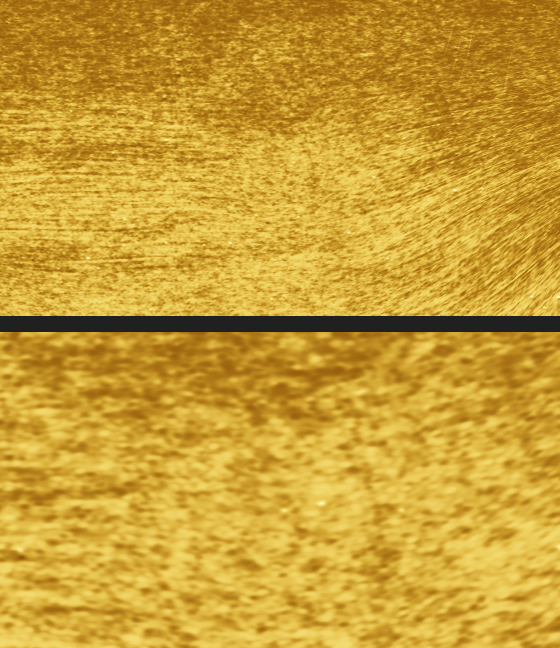
Top, the full canvas; bottom, a detail of the centre.
Write a Shadertoy shader that draws this texture.

```glsl
// Brushed gold leaf: horizontal grain that sweeps upward at the right, with fine streaks and specks.

// Lengths are in canvas heights; tone counts steps along the gold ramp.
const vec2 FINE_CELLS = vec2(120.0, 220.0);
const vec2 GRAIN_CELLS = vec2(52.0, 120.0);
const vec2 STREAK_CELLS = vec2(6.0, 160.0);
const vec2 BLOTCH_CELLS = vec2(10.0, 19.0);
const float FINE_GAIN = 1.15;
const float GRAIN_GAIN = 1.2;
const float STREAK_GAIN = 1.2;
const float BLOTCH_GAIN = 0.5;
const float SWEEP_START = 0.85;
const float SWEEP_CURVE = 0.47;
const float SPECK_CELLS = 24.0;
const float SPECK_SHARE = 0.08;
const float TOP_TONE = 1.95;
const float LOW_TONE = 4.1;
const float MID_TONE = 3.25;
const float TONE_REACH = 2.6;
const float CONTRAST = 1.35;

const vec3 GOLD[8] = vec3[8](
    vec3(0.52, 0.31, 0.03), vec3(0.62, 0.40, 0.06),
    vec3(0.71, 0.51, 0.11), vec3(0.79, 0.60, 0.16),
    vec3(0.86, 0.70, 0.24), vec3(0.92, 0.79, 0.34),
    vec3(0.96, 0.88, 0.48), vec3(1.00, 0.96, 0.72));

vec3 hash3(vec2 cell) {
    vec3 h = fract(cell.xyx * vec3(0.1031, 0.1030, 0.0973));
    h += dot(h, h.yxz + 33.33);
    return fract((h.xxy + h.yzz) * h.zyx);
}

// Cellular noise: each cell holds one soft bump of random sign and height.
float cellular(vec2 p) {
    vec2 base = floor(p);
    float sum = 0.0;
    for (int j = -1; j <= 1; j++) {
        for (int i = -1; i <= 1; i++) {
            vec2 cell = base + vec2(i, j);
            vec3 h = hash3(cell);
            vec2 d = cell + h.xy - p;
            float bump = max(0.0, 1.0 - dot(d, d));
            sum += (2.0 * h.z - 1.0) * bump * bump;
        }
    }
    return sum;
}

float bell(float x, float width) {
    return exp(-x * x / (width * width));
}

float fall(float low, float high, float x) {
    return 1.0 - smoothstep(low, high, x);
}

// Bends the grain so that it climbs toward the right edge.
vec2 brushSpace(vec2 p) {
    float reach = max(p.x - SWEEP_START, 0.0);
    float bend = SWEEP_CURVE * reach * reach * fall(0.2, 1.1, p.y);
    float wobble = 0.006 * sin(5.0 * p.x + 7.0 * p.y) + 0.003 * sin(13.0 * p.x - 9.0 * p.y);
    float sag = 0.05 * p.x * fall(0.1, 0.35, p.y) * fall(0.2, 0.9, p.x);
    return vec2(p.x, p.y - bend + wobble + sag);
}

// Broad light and shade of the sheet.
float sheetTone(vec2 p) {
    float left = fall(0.2, 0.85, p.x);
    float right = smoothstep(1.2, 1.75, p.x);
    float tone = mix(LOW_TONE, TOP_TONE, smoothstep(0.42, 0.78, p.y));
    tone += 0.55 * bell(p.x - 0.95, 0.45) * bell(p.y - 0.82, 0.14);
    tone += left * (0.75 * bell(p.y - 0.64, 0.06) - 0.9 * bell(p.y - 0.51, 0.035));
    tone -= 0.7 * left * bell(p.y - 0.18, 0.06);
    tone -= 1.2 * right * smoothstep(0.0, 0.25, p.y) * fall(0.5, 0.8, p.y);
    tone -= 0.5 * smoothstep(0.88, 1.0, p.y);
    return tone;
}

// Where the long brush streaks show.
float streakMask(vec2 p) {
    float left = fall(0.3, 1.0, p.x) * smoothstep(0.05, 0.2, p.y) * fall(0.62, 0.78, p.y);
    float right = smoothstep(1.0, 1.4, p.x) * fall(0.5, 0.8, p.y);
    return 0.25 + 0.75 * max(left, right);
}

// Sparse raised flecks, lit above and shaded below.
float specks(vec2 p) {
    vec2 q = p * SPECK_CELLS;
    vec3 h = hash3(floor(q) + 71.0);
    vec2 d = (fract(q) - 0.3 - 0.4 * h.xy) * vec2(0.8, 1.2);
    float size = mix(0.07, 0.13, fract(h.z * 91.7));
    float light = bell(length(d), size);
    float shade = bell(length(d + vec2(-0.04, 0.18)), size);
    return step(h.z, SPECK_SHARE) * (2.8 * light - 1.4 * shade);
}

// Faint steep scratches in the upper part.
float scratches(vec2 p) {
    float sum = 0.0;
    for (int i = 0; i < 5; i++) {
        vec3 h = hash3(vec2(i, 17));
        vec2 mid = vec2(1.42 + 0.05 * float(i) * h.x, 0.76 + 0.16 * h.y);
        vec2 d = p - mid;
        float line = bell(d.x - (0.15 + 0.15 * h.z) * d.y, 0.0025);
        sum += line * fall(0.04, 0.10, abs(d.y));
    }
    return sum;
}

void mainImage(out vec4 fragColor, in vec2 fragCoord) {
    vec2 p = fragCoord / iResolution.y;
    vec2 b = brushSpace(p);

    // Layered grain, streaks and scratches over the broad shading
    float tone = sheetTone(p);
    tone += FINE_GAIN * cellular(b * FINE_CELLS + 13.0);
    tone += GRAIN_GAIN * cellular(b * GRAIN_CELLS + 57.0);
    tone += STREAK_GAIN * streakMask(p) * cellular(b * STREAK_CELLS + 101.0);
    tone += BLOTCH_GAIN * cellular(b * BLOTCH_CELLS + 29.0);
    tone += 0.8 * scratches(p);

    // Steeper middle tones with soft ends
    float steep = CONTRAST * (tone - MID_TONE) / TONE_REACH;
    tone = MID_TONE + TONE_REACH * tanh(steep) + specks(p);

    // Gold ramp
    float t = clamp(tone, 0.0, 6.999);
    int k = int(t);
    fragColor = vec4(mix(GOLD[k], GOLD[k + 1], fract(t)), 1.0);
}
```
